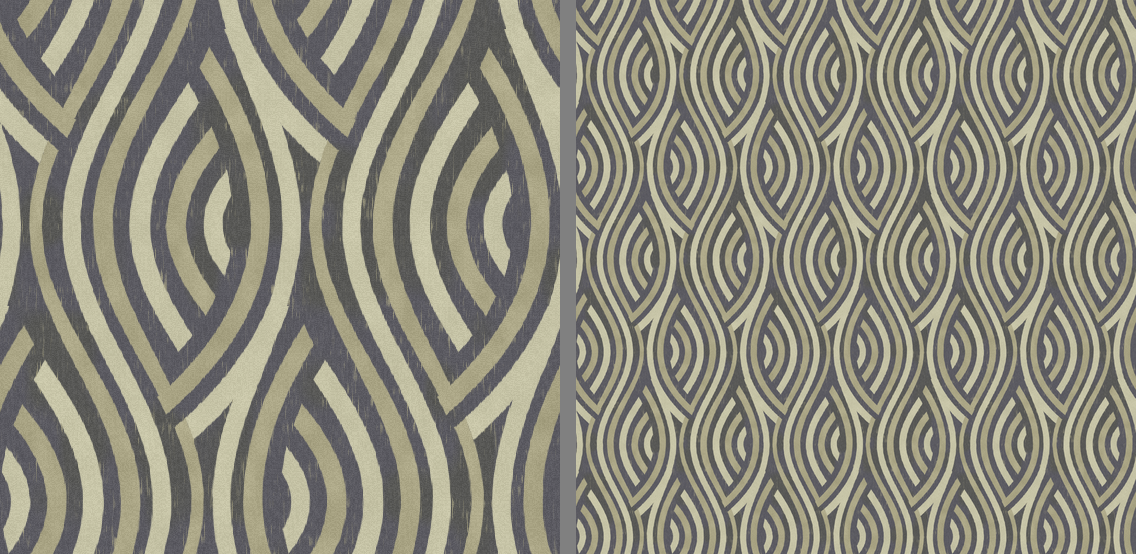
Left, the tile; right, the same tile 3 across and 3 down.
This pattern is drawn by a Shadertoy shader. Its source:

```glsl
// Interlocking wood-grain waves: olive and cream bands around almond eyes on worn charcoal.
#define CANVAS vec2(768.0, 760.0)
#define REPEAT_X 384.0
#define EYE_Y 308.0
#define MIRROR_X 704.0
#define GAP 20.0
#define HALF_BAND 13.0
#define CHARCOAL vec3(0.358, 0.355, 0.382)
#define SOOT vec3(0.345, 0.345, 0.335)
#define OLIVE vec3(0.670, 0.650, 0.525)
#define CREAM vec3(0.775, 0.765, 0.650)
#define WEAR 0.85
#define GRAIN 0.055

const float K = 6.2831853 / CANVAS.y;

float hash(vec2 p) {
    return fract(sin(dot(p, vec2(127.1, 311.7))) * 43758.5453);
}

// Value noise that wraps after a whole number of cells
float noise(vec2 uv, vec2 cells) {
    vec2 p = uv * cells, i = floor(p), f = fract(p);
    f = f * f * (3.0 - 2.0 * f);
    vec2 a = mod(i, cells), b = mod(i + 1.0, cells);
    return mix(mix(hash(a), hash(vec2(b.x, a.y)), f.x),
               mix(hash(vec2(a.x, b.y)), hash(b), f.x), f.y);
}

// Signed distance to a vertical wave, leftmost at the height of the eye
float wave(vec2 p, float middle, float amp) {
    float t = K * (p.y - EYE_Y), slope = amp * K * sin(t);
    return (p.x - middle + amp * cos(t)) / sqrt(1.0 + slope * slope);
}

// Signed distance to the skewed right-hand arm of the eye
float rightArm(vec2 p) {
    float u = p.y - EYE_Y + 5.0;
    float slope = u * (0.0036 + 3.6e-6 * u);
    return (p.x - 357.0 + u * u * (0.0018 + 1.2e-6 * u)) / sqrt(1.0 + slope * slope);
}

void addEye(vec2 p, inout float olive, inout float cream) {
    // Wrap the point into the cell that follows the left arm
    p.y = mod(p.y + 130.0, CANVAS.y) - 130.0;
    float c = cos(K * (p.y - EYE_Y));
    float start = 176.0 - 65.0 * c;
    p.x = start + mod(p.x - start, REPEAT_X);
    bool lower = p.y > EYE_Y;

    float l = wave(p, 206.0, 65.0), r = rightArm(p);
    float halfLeft = HALF_BAND - 2.0 + 2.5 * c;

    // Left arm, interrupted below the tip; right arm, cut at its upper end
    float breakGap = lower ? 0.5 * GAP - abs(r - HALF_BAND - 0.5 * GAP) : -1e3;
    olive = min(olive, max(abs(l) - halfLeft, breakGap));
    olive = min(olive, max(abs(r) - HALF_BAND, (lower ? -HALF_BAND : 48.0) - l));

    // Spur that splits from the cream wave
    float spur = max(abs(r - 46.5) - HALF_BAND - 0.5, halfLeft - 1.0 - l);
    if (p.y > EYE_Y + 112.0) cream = min(cream, spur);

    // Nested arcs, trimmed along the right arm
    for (int k = 0; k < 3; k++) {
        float n = float(k), amp = 80.0 + 20.0 * n * (n + 1.0);
        float arc = abs(wave(p, 192.0 + 50.0 * n + amp, amp)) - HALF_BAND - 1.0 + 0.5 * n;
        arc = max(arc, r + HALF_BAND + GAP + 4.0);
        if (k == 1) olive = min(olive, arc);
        else cream = min(cream, arc);
    }
}

// Cream wave repeated across the canvas
float creamWave(vec2 p, float middle, float amp) {
    float center = middle - amp * cos(K * (p.y - EYE_Y));
    p.x = center + mod(p.x - center + 0.5 * REPEAT_X, REPEAT_X) - 0.5 * REPEAT_X;
    return abs(wave(p, middle, amp)) - HALF_BAND + 0.5;
}

void mainImage(out vec4 fragColor, in vec2 fragCoord) {
    vec2 uv = fragCoord / iResolution.xy;
    vec2 p = vec2(uv.x, 1.0 - uv.y) * CANVAS;
    float aa = 0.8 * CANVAS.x / iResolution.x;

    // Bands: two cream waves, an eye and its glide reflection
    float olive = 1e3;
    float cream = min(creamWave(p, 0.5 * MIRROR_X, -48.0),
                      creamWave(p, 0.5 * (MIRROR_X - REPEAT_X), 62.0));
    addEye(p, olive, cream);
    addEye(vec2(MIRROR_X - p.x, p.y + 0.5 * CANVAS.y), olive, cream);

    // Vertical streaks, cloudy patches and fine grain
    float streak = noise(uv, vec2(400.0, 44.0));
    float fineStreak = noise(uv + 0.37, vec2(480.0, 90.0));
    float cloud = noise(uv, vec2(14.0, 10.0));
    float patches = noise(uv + 0.61, vec2(38.0, 26.0));
    float grain = hash(floor(uv * vec2(512.0, 506.0))) - 0.5;
    float ragged = (streak - 0.5) * 1.8;

    // Worn ground, scratched most beside the bands
    float beside = exp(-max(min(olive, cream), 0.0) / 7.0);
    float scratch = smoothstep(0.70, 0.95, streak) * (0.12 + 0.88 * beside)
                  * smoothstep(0.2, 0.75, patches);
    scratch += 0.25 * smoothstep(0.8, 0.97, fineStreak) * patches;
    vec3 color = mix(CHARCOAL, SOOT, smoothstep(0.45, 0.75, cloud));
    color += 0.03 * (fineStreak - 0.5);
    color = mix(color, OLIVE, min(WEAR * scratch, 1.0));

    // Painted bands with faint mottling
    float mottle = 0.05 * (patches - 0.5) + 0.03 * (cloud - 0.5);
    color = mix(color, CREAM + 0.6 * mottle, smoothstep(aa, -aa, cream + ragged));
    color = mix(color, OLIVE + mottle, smoothstep(aa, -aa, olive + ragged));
    fragColor = vec4(color + GRAIN * grain, 1.0);
}
```
